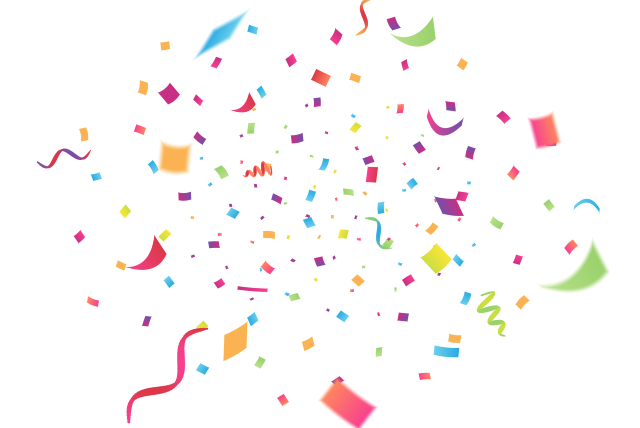
This pattern is drawn by a Shadertoy shader. Its source:

```glsl
// Bright confetti, curled ribbons and soft-focus paper bursting over white.

const vec3 PINK = vec3(.97, .25, .56), RED = vec3(.86, .22, .28);
const vec3 CORAL = vec3(1., .53, .37), ORANGE = vec3(.98, .70, .32);
const vec3 YELLOW = vec3(.98, .90, .22), LIME = vec3(.80, .87, .25);
const vec3 GREEN = vec3(.60, .82, .42), MINT = vec3(.72, .88, .54);
const vec3 BLUE = vec3(.17, .67, .88), SKY = vec3(.42, .81, .93);
const vec3 PURPLE = vec3(.46, .31, .66), MAGENTA = vec3(.79, .18, .52);
const vec3 RAMP_A[8] = vec3[8](PINK, CORAL, ORANGE, YELLOW, MINT, SKY, PURPLE, MAGENTA);
const vec3 RAMP_B[8] = vec3[8](MAGENTA, PINK, ORANGE, LIME, GREEN, BLUE, MAGENTA, PURPLE);
const float TAU = 6.2831853;

vec2 hash2(float n) {
    vec3 v = fract(n * vec3(.1031, .1030, .0973));
    v += dot(v, v.yzx + 33.33);
    return fract((v.xx + v.yz) * v.zy);
}

// Edge coverage, at least about one pixel wide
float cover(float d, float blur) {
    float s = max(blur, 65. / iResolution.y);
    return 1. - smoothstep(-s, s, d);
}

// Curved paper: shape = angle, bend, taper, skew; returns coverage and gradient
vec2 piece(vec2 p, vec2 centre, vec2 halfSize, vec4 shape, float blur) {
    float c = cos(shape.x), s = sin(shape.x);
    vec2 q = mat2(c, -s, s, c) * (p - centre);
    q.x -= shape.w * q.y;
    float u = clamp(q.x / halfSize.x, -1.3, 1.3);
    q.y -= shape.y * (u * u - .4);
    float width = halfSize.y * mix(1., clamp(.5 + .5 * u, 0., 1.), shape.z);
    float slope = 2. * shape.y * u / halfSize.x;
    float d = max((abs(q.x) - halfSize.x) / sqrt(1. + shape.w * shape.w),
                  (abs(q.y) - width) / sqrt(1. + slope * slope));
    return vec2(cover(d, blur), clamp(.5 + .5 * u, 0., 1.));
}

// Sine ribbon from a to b; returns coverage and fold shading
vec2 ribbon(vec2 p, vec2 a, vec2 b, float amp, float taper, float turns, float width) {
    vec2 axis = b - a, side = normalize(vec2(-axis.y, axis.x)), last = a;
    if (distance(p, .5 * (a + b)) > length(axis)) return vec2(0.);
    float best = 99., shade = 0.;
    for (int i = 1; i <= 48; i++) {
        float t = float(i) / 48., phase = TAU * turns * t;
        vec2 here = a + axis * t + side * amp * mix(1., taper, t) * sin(phase);
        vec2 seg = here - last, v = p - last;
        float along = clamp(dot(v, seg) / dot(seg, seg), 0., 1.);
        float thick = width * (.45 + .55 * abs(cos(phase))) * min(1., .25 + 6. * t * (1. - t));
        float d = length(v - seg * along) - thick;
        if (d < best) { best = d; shade = .5 + .5 * cos(phase); }
        last = here;
    }
    return vec2(cover(best, 0.), shade);
}

void paint(inout vec3 col, vec2 mask, vec3 from, vec3 to) {
    col = mix(col, mix(from, to, mask.y), mask.x);
}

// Jittered golden-angle burst of small pieces
void scatter(inout vec3 col, vec2 p, int count, vec2 centre, vec2 spread, float size, float seed) {
    for (int i = 0; i < count; i++) {
        float n = float(i), angle = 2.39996 * n + seed;
        vec2 h = hash2(n + seed * 17.), g = hash2(n + seed * 31. + 200.);
        float radius = pow((n + .3 + .6 * h.x) / float(count), .6);
        vec2 at = centre + spread * radius * vec2(cos(angle), sin(angle));
        vec2 halfSize = size * vec2(.8 + .4 * g.x, .55 + .3 * g.y);
        vec4 shape = vec4(TAU * h.y, size * .25 * (g.x - .3), 0., .5 * g.y - .25);
        int k = int(8. * fract(h.x * 7. + g.y));
        paint(col, piece(p, at, halfSize, shape, 0.), RAMP_A[k], RAMP_B[k]);
    }
}

void mainImage(out vec4 fragColor, in vec2 fragCoord) {
    vec2 p = 100. * fragCoord / iResolution.y; // canvas height is 100
    vec3 col = vec3(1.);

    // Small confetti: wide burst, then fine specks
    scatter(col, p, 78, vec2(74, 52), vec2(62, 46), 1.25, 2.);
    scatter(col, p, 60, vec2(77, 51), vec2(36, 27), .4, 5.);

    // Flat sheets
    paint(col, piece(p, vec2(102, 39.5), vec2(2.5, 2.6), vec4(.75, .3, 0, 0), 0.), LIME, YELLOW);
    paint(col, piece(p, vec2(55, 20.1), vec2(3.1, 2.6), vec4(.52, .2, 0, .62), 0.), ORANGE, ORANGE);
    paint(col, piece(p, vec2(105, 51.7), vec2(2.5, 1.9), vec4(-.1, .2, 0, -.6), 0.), PURPLE, MAGENTA);
    paint(col, piece(p, vec2(39.6, 78), vec2(1.8, 1.8), vec4(.7, .3, 0, 0), 0.), MAGENTA, MAGENTA);
    paint(col, piece(p, vec2(75, 81.8), vec2(1.9, 1.4), vec4(-.45, 0, 0, 0), 0.), RED, CORAL);
    paint(col, piece(p, vec2(86.9, 59.2), vec2(1.2, 1.8), vec4(-.05, 0, 0, .08), 0.), PINK, RED);
    paint(col, piece(p, vec2(104.3, 17.8), vec2(2.9, 1.1), vec4(-.1, .2, 0, 0), 0.), SKY, BLUE);
    paint(col, piece(p, vec2(59, 32.4), vec2(3.5, .4), vec4(-.08, .1, 0, 0), 0.), MAGENTA, PINK);

    // Crescents and arcs
    paint(col, piece(p, vec2(34.2, 39.1), vec2(4.8, 2.6), vec4(.58, 2.2, 1, 0), 0.), PINK, RED);
    paint(col, piece(p, vec2(56.8, 75), vec2(2.9, 1.6), vec4(.5, 1.3, 1, 0), 0.), PINK, RED);
    paint(col, piece(p, vec2(96.5, 91.4), vec2(5.2, 2.6), vec4(.13, 2.4, 1, 0), 0.), MINT, GREEN);
    paint(col, piece(p, vec2(103.5, 70.6), vec2(4.2, .9), vec4(-.25, 3.4, 0, 0), 0.), PINK, PURPLE);
    paint(col, piece(p, vec2(137.2, 52.3), vec2(3, .45), vec4(-.1, -2, 0, 0), 0.), SKY, BLUE);

    // Ribbons and coils
    paint(col, ribbon(p, vec2(30.1, 1.4), vec2(48.4, 23.2), 2.7, 1., 1.5, .9), RED, PINK);
    paint(col, ribbon(p, vec2(8.8, 62.1), vec2(21.1, 64.8), -1.7, .8, 1.5, .5), RED, PURPLE);
    paint(col, ribbon(p, vec2(87, 100.4), vec2(83.2, 91.8), -1.8, .7, 1., .5), RED, ORANGE);
    paint(col, ribbon(p, vec2(85.5, 49), vec2(91.4, 42), 1.6, 1., 1., .5), BLUE, GREEN);
    paint(col, ribbon(p, vec2(112.5, 31), vec2(118, 21.5), 3., .2, 3., .6), LIME, GREEN);
    paint(col, ribbon(p, vec2(63.3, 61), vec2(56.8, 59), 1.9, .15, 3.5, .4), CORAL, RED);

    // Soft-focus foreground
    paint(col, piece(p, vec2(51.8, 92), vec2(4.2, 1.7), vec4(.5, 0, 0, 1.75), .7), BLUE, SKY);
    paint(col, piece(p, vec2(40.8, 62.9), vec2(3.2, 3), vec4(-.1, .6, 0, 0), .9), ORANGE, ORANGE);
    paint(col, piece(p, vec2(127.3, 69.3), vec2(2.7, 3.4), vec4(.25, .3, 0, 0), .7), PINK, CORAL);
    paint(col, piece(p, vec2(134.2, 35), vec2(7.6, 3.8), vec4(.47, 2.8, 1, 0), .8), MINT, GREEN);
    paint(col, piece(p, vec2(81.2, 5.5), vec2(5.6, 3.2), vec4(-.65, .3, 0, 0), .7), CORAL, PINK);

    fragColor = vec4(col, 1.);
}
```
